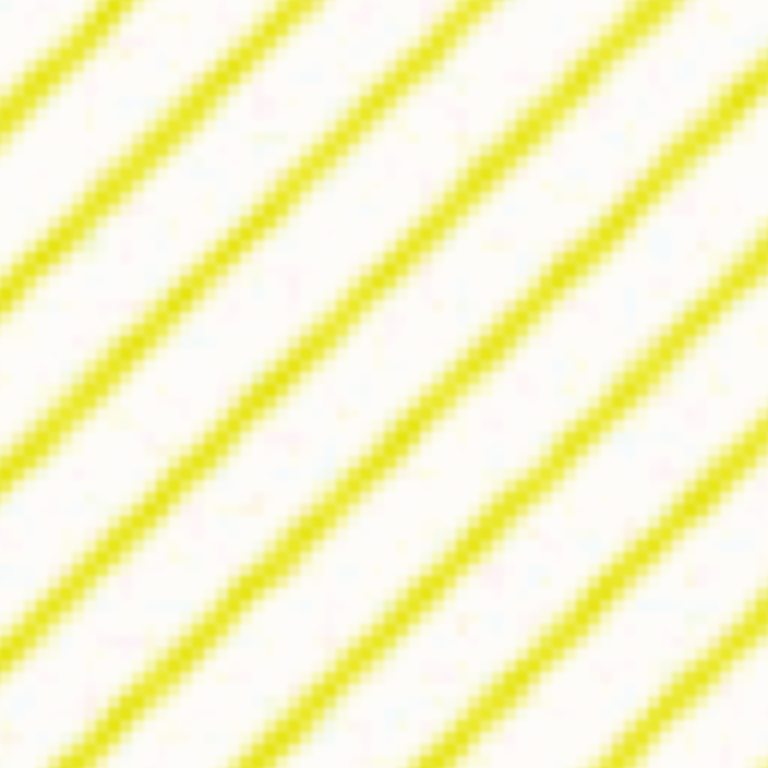
Write a Shadertoy shader that draws this pattern.

```glsl
// Soft yellow diagonal stripes on a faintly blotched white ground, in coarse blended cells.

vec2 randomGradient(vec2 cell) {
    vec3 h = fract(cell.xyx * vec3(0.1031, 0.1030, 0.0973));
    h += dot(h, h.yzx + 33.33);
    float angle = 6.28318 * fract((h.x + h.y) * h.z);
    return vec2(cos(angle), sin(angle));
}

float gradientNoise(vec2 p) {
    vec2 i = floor(p), f = fract(p);
    vec2 u = f * f * f * (f * (f * 6.0 - 15.0) + 10.0);
    vec2 e = vec2(0.0, 1.0);
    float low = mix(dot(randomGradient(i), f),
                    dot(randomGradient(i + e.yx), f - e.yx), u.x);
    float high = mix(dot(randomGradient(i + e), f - e),
                     dot(randomGradient(i + 1.0), f - 1.0), u.x);
    return mix(low, high, u.y);
}

// Near-white ground with pale yellow, pink and blue blotches
vec3 groundColor(vec2 p) {
    float yellow = smoothstep(0.15, 0.6, gradientNoise(p * 27.0 + 11.3));
    float tint = gradientNoise(p * 23.0 + 71.7);
    vec3 color = vec3(0.996, 0.990, 0.978);
    color -= yellow * vec3(0.005, 0.003, 0.09);
    color -= smoothstep(0.1, 0.6, tint) * vec3(0.002, 0.035, 0.010);
    color -= smoothstep(0.1, 0.6, -tint) * vec3(0.035, 0.008, -0.010);
    return color;
}

vec3 stripePattern(vec2 p) {
    // Distance to the nearest 45 degree stripe, with a slight wobble
    float diagonal = p.x + 1.0 - p.y - 0.159;
    diagonal += 0.010 * gradientNoise(p * 13.0 + 5.2);
    float period = 0.2335;
    float offset = (fract(diagonal / period + 0.5) - 0.5) * period * 0.70711;

    // Soft profile whose strength and width vary along the stripe
    float beads = gradientNoise(p * 17.0 + 37.1);
    float width = 0.0146 + 0.0015 * gradientNoise(p * 19.0 + 53.9);
    float ink = exp(-0.5 * offset * offset / (width * width));
    vec3 yellow = vec3(0.915, 0.905, 0.13) + beads * vec3(0.03, 0.03, 0.15);
    return mix(groundColor(p), yellow, ink);
}

void mainImage(out vec4 fragColor, in vec2 fragCoord) {
    // Sample the centres of 64 cells per side and blend across their edges
    vec2 grid = fragCoord / iResolution.xy * 64.0 - 0.5;
    vec2 cell = floor(grid);
    vec2 blend = smoothstep(0.15, 0.85, grid - cell);
    vec3 color = vec3(0.0);
    for (int k = 0; k < 4; k++) {
        vec2 corner = vec2(k & 1, k >> 1);
        vec2 weight = mix(1.0 - blend, blend, corner);
        color += weight.x * weight.y * stripePattern((cell + corner + 0.5) / 64.0);
    }
    fragColor = vec4(clamp(color, 0.0, 1.0), 1.0);
}
```
